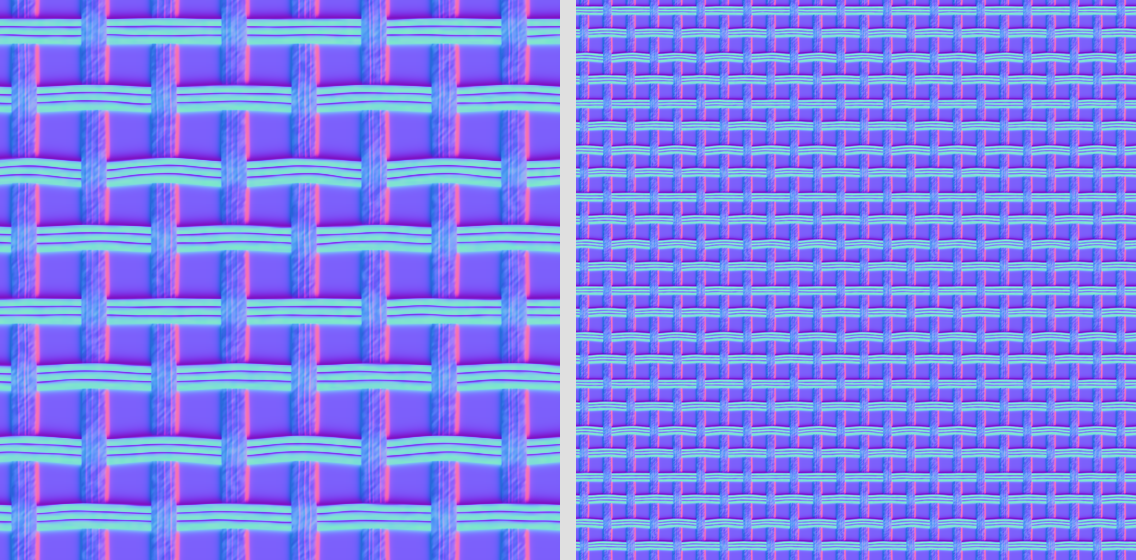
Left: one tile. Right: repeated 3 by 3.
Write a Shadertoy shader that draws this texture map.

```glsl
// Tangent-space normal map of an open plain weave of flat, ribbed cane straps.

const float PI = 3.14159265;

float hash(vec2 p) {
    p = fract(p * vec2(0.1031, 0.1137));
    p += dot(p, p.yx + 33.33);
    return fract((p.x + p.y) * p.x * 7.31);
}

// Value noise that wraps after "period" lattice cells, range -0.5..0.5
float wrapNoise(vec2 p, vec2 period) {
    vec2 i = floor(p), f = fract(p);
    f = f * f * (3.0 - 2.0 * f);
    vec2 a = mod(i, period), b = mod(i + 1.0, period);
    return mix(mix(hash(a), hash(vec2(b.x, a.y)), f.x),
               mix(hash(vec2(a.x, b.y)), hash(b), f.x), f.y) - 0.5;
}

float bump(float x, float width) {
    return exp(-x * x / (width * width));
}

// Slope of a horizontal strap: three ridges parted by grooves
vec2 horizontalSlope(vec2 p, float v, float halfWidth) {
    float t = 1.5 * (1.0 - v / halfWidth);
    t += 0.22 * wrapNoise(p * vec2(2.0, 4.0), vec2(16.0, 32.0));
    float r = t - clamp(floor(t), 0.0, 2.0);
    float ridge = smoothstep(0.05, 0.65, r);
    ridge *= 1.0 - smoothstep(0.85, 1.0, r) * step(t, 2.01);
    float sy = 0.35 + 0.85 * ridge;
    sy -= 0.95 * bump(min(abs(t - 1.0), abs(t - 2.0)), 0.12);
    sy = mix(-0.8, sy, smoothstep(-0.05, 0.2, t));
    sy += 0.4 * wrapNoise(p * vec2(5.0, 28.0), vec2(40.0, 224.0));
    return vec2(0.15 * wrapNoise(p * 12.0, vec2(96.0)), sy);
}

// Slope of a vertical strap: fine raised fibres and diagonal grain
vec2 verticalSlope(vec2 p, float u, float v, float column, float over) {
    vec2 slope = vec2(-0.12 + 0.9 * u, -0.16);
    slope.y += 0.45 * smoothstep(0.45, 1.0, over) * bump(v + 0.03, 0.3);
    float wander = 0.02 * wrapNoise(p * vec2(1.0, 3.0), vec2(8.0, 24.0));
    for (int i = 0; i < 3; i++) {
        float jitter = hash(vec2(mod(column, 8.0) + 3.0, float(i) + 11.0)) - 0.5;
        float fibre = u + 0.085 - 0.08 * float(i) - 0.05 * jitter - wander;
        slope.x += (0.45 + 0.4 * jitter) * bump(fibre, 0.013);
        slope.x -= 0.2 * bump(fibre + 0.025, 0.016);
    }
    vec2 grain = vec2(20.0 * (p.x - p.y), 8.0 * (p.x + p.y));
    slope += vec2(0.28, 0.35) * wrapNoise(grain, vec2(160.0, 64.0));
    slope.x += 0.3 * wrapNoise(p * vec2(26.0, 4.0), vec2(208.0, 32.0));
    return slope;
}

void mainImage(out vec4 fragColor, in vec2 fragCoord) {
    // Eight by eight crossings; u and v are offsets from the nearest one
    vec2 p = 8.0 * fragCoord / iResolution.xy;
    vec2 centred = p - vec2(0.344, 0.583);
    vec2 id = floor(centred + 0.5);
    float u = centred.x - id.x, v = centred.y - id.y;
    bool verticalOver = mod(id.x + id.y, 2.0) < 0.5;
    float side = verticalOver ? 1.0 : -1.0;
    float over = side * cos(PI * v);

    // Uneven row spacing and arched horizontal spans
    v -= 0.025 * (1.0 - 2.0 * mod(id.y, 2.0)) + 0.015 * cos((id.y - 1.0) * PI / 4.0);
    float arch = 0.016 + 0.012 * sin(id.y * PI / 2.0);
    v += side * arch * cos(PI * u);
    u += 0.008 * wrapNoise(p * vec2(1.0, 2.0), vec2(8.0, 16.0));

    // Coverage of both straps
    float halfV = 0.178 + 0.006 * over, halfH = 0.182;
    float aa = 6.0 / iResolution.y + 0.004;
    float maskV = 1.0 - smoothstep(-aa, aa, abs(u) - halfV);
    float maskH = 1.0 - smoothstep(-aa, aa, abs(v) - halfH);

    // Soft ledges where the straps meet the floor
    float gap = max(abs(v) - halfH, 0.0);
    float ledge = v > 0.0 ? -1.7 * exp(-gap / 0.055) : 1.1 * exp(-gap / 0.035);
    float openness = mix(0.15, 1.0, smoothstep(0.17, 0.27, abs(v)));
    float rim = 2.3 * bump(u - halfV - 0.012, 0.026) + 0.3 * bump(u - halfV, 0.08);
    rim -= 1.0 * exp(-abs(u + halfV + 0.01) / 0.035);
    vec2 edge = vec2(rim * openness, 0.0);

    // Layer the floor and the two straps in weaving order
    vec2 slope = vec2(-0.03, -0.26 + ledge) + edge;
    vec2 horizontal = horizontalSlope(p, v, halfH) + 0.5 * edge * float(verticalOver);
    vec2 vertical = verticalSlope(p, u, v, id.x, over) + edge;
    if (verticalOver) {
        slope = mix(slope, horizontal, maskH);
        slope = mix(slope, vertical, maskV);
    } else {
        vertical.y += 0.6 * ledge;
        slope = mix(slope, vertical, maskV);
        slope = mix(slope, horizontal, maskH);
    }

    vec3 normal = normalize(vec3(slope, 1.0));
    fragColor = vec4(0.5 + 0.5 * normal, 1.0);
}
```
